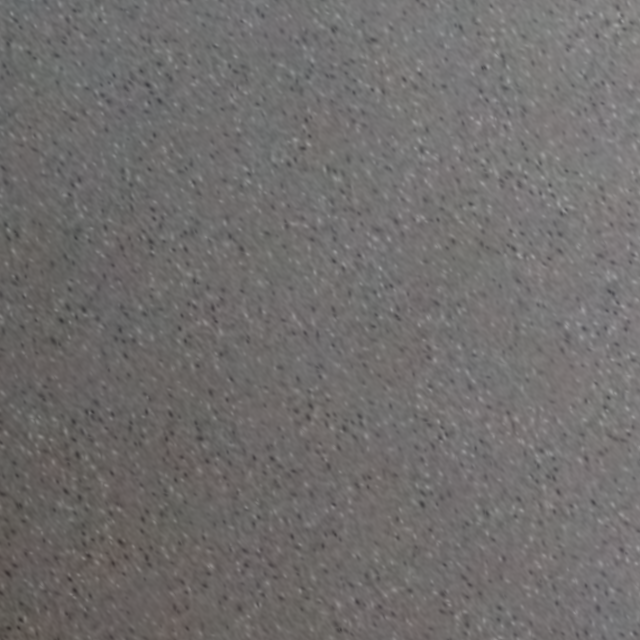
Reproduce this texture procedurally as a Shadertoy shader.

```glsl
// Integer hash giving two values in 0..1
vec2 hash2(vec2 cell, float seed) {
    uvec2 q = uvec2(ivec2(cell) + 4096) * uvec2(1597u, 3812u) + uint(seed) * 7919u;
    uint n = (q.x ^ (q.y * 2671u)) * 74773u;
    n = (n ^ (n >> 15)) * 73244u + 12345u;
    n = (n ^ (n >> 13)) * 60493u;
    n ^= n >> 16;
    return vec2(n & 65535u, n >> 16) / 65535.0;
}

float cornerSlope(vec2 cell, vec2 offset, float seed) {
    float angle = 6.28319 * hash2(cell, seed).x;
    return dot(vec2(cos(angle), sin(angle)), offset);
}

float gradientNoise(vec2 p, float seed) {
    vec2 cell = floor(p), f = fract(p);
    vec2 u = f * f * f * (f * (f * 6.0 - 15.0) + 10.0);
    vec2 e = vec2(1.0, 0.0);
    float low = mix(cornerSlope(cell, f, seed),
                    cornerSlope(cell + e.xy, f - e.xy, seed), u.x);
    float high = mix(cornerSlope(cell + e.yx, f - e.yx, seed),
                     cornerSlope(cell + e.xx, f - e.xx, seed), u.x);
    return mix(low, high, u.y);
}

// Coordinates along and across a direction
vec2 alignTo(vec2 p, vec2 direction) {
    vec2 d = normalize(direction);
    return vec2(dot(p, d), dot(p, vec2(-d.y, d.x)));
}

// Soft elongated flecks, one candidate in each grid cell
float flecks(vec2 p, vec2 direction, float cells, float share, float seed) {
    vec2 g = p * cells, home = floor(g);
    float cover = 0.0;
    for (int y = -1; y <= 1; y++) {
        for (int x = -1; x <= 1; x++) {
            vec2 cell = home + vec2(x, y);
            vec2 jitter = hash2(cell, seed);
            vec2 kind = hash2(cell, seed + 1.0);
            vec2 turn = (hash2(cell, seed + 2.0) - 0.5) * 0.9;
            vec2 d = alignTo(g - cell - jitter, direction + turn);
            vec2 radius = mix(vec2(0.24, 0.15), vec2(0.42, 0.23), kind.y);
            float body = exp(-dot(d / radius, d / radius));
            float strength = mix(0.45, 1.0, hash2(cell, seed + 3.0).y);
            cover = max(cover, body * strength * step(kind.x, share));
        }
    }
    return cover;
}

// Broad uneven light, cool above and warm at the lower left
vec3 baseColor(vec2 p) {
    vec3 lowerLeft = vec3(0.370, 0.345, 0.328);
    vec3 lowerRight = vec3(0.468, 0.456, 0.458);
    vec3 upperLeft = vec3(0.412, 0.416, 0.418);
    vec3 upperRight = vec3(0.508, 0.502, 0.500);
    return mix(mix(lowerLeft, lowerRight, p.x), mix(upperLeft, upperRight, p.x), p.y);
}

void mainImage(out vec4 fragColor, in vec2 fragCoord) {
    vec2 p = fragCoord / iResolution.xy;
    vec2 grainDirection = vec2(0.64, -0.77);
    vec3 color = baseColor(p);

    // Faint clouds of tone and tint
    color += 0.018 * gradientNoise(p * 5.0, 1.0);
    color += vec3(0.014, -0.008, -0.004) * gradientNoise(p * 13.0, 2.0);
    color += vec3(-0.004, -0.002, 0.014) * gradientNoise(p * 9.0, 3.0);

    // Fine brushed grain
    vec2 q = alignTo(p, grainDirection);
    float patches = 1.0 + 0.7 * gradientNoise(p * 11.0, 4.0);
    float grain = 0.060 * gradientNoise(q * vec2(62.0, 125.0), 5.0)
                + 0.035 * gradientNoise(q * vec2(120.0, 190.0), 6.0)
                + 0.020 * gradientNoise(q * vec2(28.0, 55.0), 7.0);
    color += grain * patches;

    // Scattered dark pits and pale flecks
    float pits = flecks(p, grainDirection, 66.0, 0.30, 20.0);
    float glints = flecks(p, grainDirection, 70.0, 0.32, 30.0);
    color -= vec3(0.130, 0.130, 0.122) * pits * patches;
    color += vec3(0.118, 0.120, 0.120) * glints * patches;

    fragColor = vec4(clamp(color, 0.0, 1.0), 1.0);
}
```
